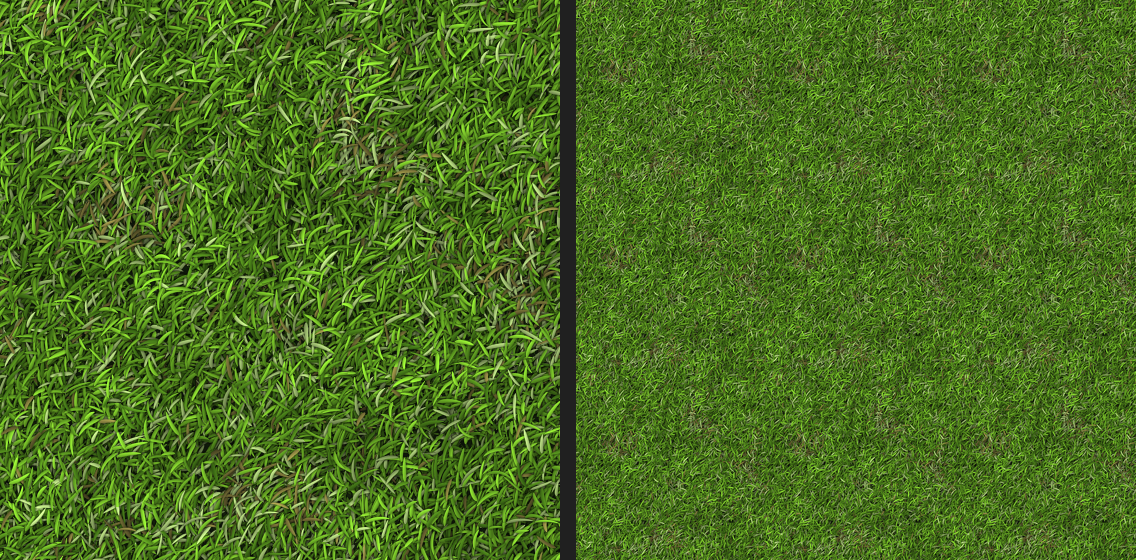
Left: one tile. Right: repeated 3 by 3.
Write a WebGL 2 fragment shader that draws this texture.

```glsl
#version 300 es
precision highp float;
precision highp int;
// Dense turf seen from above: layers of thin curved blades over dark soil.
// Each layer is a wrapping grid with one random blade per cell; upper layers
// are brighter and shade those below. Wrapping gradient noise adds dry patches.

uniform vec2 u_resolution;
out vec4 fragColor;

const int LAYERS = 14;
const float TAU = 6.28318;

const vec3 SOIL_DARK = vec3(0.03, 0.06, 0.03);
const vec3 SOIL_LIGHT = vec3(0.11, 0.16, 0.06);
const vec3 LEAF_DEEP = vec3(0.23, 0.41, 0.08);
const vec3 LEAF_BRIGHT = vec3(0.53, 0.83, 0.18);
const vec3 LEAF_PALE = vec3(0.64, 0.76, 0.45);
const vec3 LEAF_DRY = vec3(0.52, 0.49, 0.24);

// Three random values in 0..1 for an integer cell.
vec3 hash3(ivec3 cell) {
    uvec3 v = uvec3(cell) * 1664525u + 1013904223u;
    v.x += v.y * v.z;
    v.y += v.z * v.x;
    v.z += v.x * v.y;
    v ^= v >> 16u;
    v.x += v.y * v.z;
    v.y += v.z * v.x;
    v.z += v.x * v.y;
    return vec3(v >> 16u) / 65535.0;
}

// Slope of one lattice corner, wrapped to the period.
float cornerSlope(ivec2 cell, vec2 offset, int period, int seed) {
    float angle = TAU * hash3(ivec3(cell % period, seed)).x;
    return dot(vec2(cos(angle), sin(angle)), offset);
}

// Gradient noise, about -0.7..0.7, repeating over the unit square.
float gradientNoise(vec2 uv, int period, int seed) {
    vec2 p = uv * float(period);
    ivec2 c = ivec2(floor(p));
    vec2 f = fract(p);
    vec2 s = f * f * f * (f * (f * 6.0 - 15.0) + 10.0);
    float a = cornerSlope(c, f, period, seed);
    float b = cornerSlope(c + ivec2(1, 0), f - vec2(1, 0), period, seed);
    float d = cornerSlope(c + ivec2(0, 1), f - vec2(0, 1), period, seed);
    float e = cornerSlope(c + ivec2(1, 1), f - vec2(1, 1), period, seed);
    return mix(mix(a, b, s.x), mix(d, e, s.x), s.y);
}

// Blade space: x runs -1..1 from root to tip, y is the distance from the midrib.
vec2 bladeSpace(vec2 p, float angle, float halfLength, float bend) {
    vec2 axis = vec2(cos(angle), sin(angle));
    float along = dot(p, axis) / halfLength;
    float across = dot(p, vec2(-axis.y, axis.x));
    return vec2(along, across - bend * halfLength * (along * along - 0.4));
}

// Width falls to nothing at both ends, more slowly at the root.
float bladeWidth(float along, float halfWidth) {
    float t = clamp(along, -1.0, 1.0);
    return halfWidth * (1.0 - t * t * t * t) * (1.0 - 0.3 * t);
}

// Colour of a blade from its random traits and the local dryness.
vec3 bladeColor(vec3 trait, float dryness) {
    vec3 green = mix(LEAF_DEEP, LEAF_BRIGHT, trait.x);
    float pale = step(trait.y, 0.13 + 0.22 * dryness);
    float dry = step(1.0 - trait.y, 0.03 + 0.22 * dryness);
    vec3 color = mix(green, LEAF_PALE * (0.75 + 0.35 * trait.x), pale);
    return mix(color, LEAF_DRY * (0.6 + 0.5 * trait.x), dry);
}

// Paints one layer of blades, each with a soft shadow, over the given colour.
vec3 paintLayer(vec3 color, vec2 uv, int layer, float lean, float dryness, float soft) {
    int count = 31 + (layer * 5) % 12;
    float size = 1.0 / float(count);
    float depth = float(layer) / float(LAYERS - 1);
    vec2 p = uv + hash3(ivec3(layer, 7, 91)).xy;
    ivec2 home = ivec2(floor(p * float(count)));
    for (int j = -1; j <= 1; j++)
    for (int i = -1; i <= 1; i++) {
        ivec2 cell = home + ivec2(i, j);
        ivec3 id = ivec3((cell + count) % count, layer);
        vec3 place = hash3(id);
        vec3 form = hash3(id + ivec3(0, 0, 100));
        vec3 trait = hash3(id + ivec3(0, 0, 200));
        float angle = lean + (place.z + form.z - 1.0) * 1.7 + TAU * 0.5 * step(0.6, trait.z);
        float halfLength = size * mix(0.42, 0.92, form.x);
        float halfWidth = mix(0.0017, 0.0032, form.y);
        vec2 root = (vec2(cell) + place.xy) * size;
        vec2 b = bladeSpace(p - root, angle, halfLength, (trait.z - 0.5) * 0.5);
        float width = bladeWidth(b.x, halfWidth);
        float inside = 1.0 - smoothstep(0.9, 1.0, abs(b.x));
        float edge = abs(b.y) - width;
        float shadow = inside * (1.0 - smoothstep(0.0, 0.0042, edge));
        float cover = inside * (1.0 - smoothstep(-soft, soft, edge));
        float side = 1.0 + 0.16 * clamp(b.y / halfWidth, -1.0, 1.0);
        float light = mix(0.48, 1.13, depth) * side * (0.95 + 0.13 * b.x);
        color *= 1.0 - 0.28 * shadow;
        color = mix(color, bladeColor(trait, dryness) * light, cover);
    }
    return color;
}

void main() {
    vec2 uv = gl_FragCoord.xy / u_resolution;
    float soft = max(0.0011, 0.75 / min(u_resolution.x, u_resolution.y));

    // Broad variation of dryness, blade direction and light
    float patches = gradientNoise(uv, 4, 301) + 0.6 * gradientNoise(uv, 9, 302);
    float dryness = smoothstep(0.05, 0.6, patches);
    float lean = 1.05 + 0.9 * gradientNoise(uv, 5, 303);
    float shade = 1.0 + 0.25 * gradientNoise(uv, 7, 304);

    // Soil, then blades from the bottom up
    float grain = 0.5 + 0.7 * gradientNoise(uv, 90, 305);
    vec3 color = mix(SOIL_DARK, SOIL_LIGHT, clamp(grain, 0.0, 1.0));
    for (int layer = 0; layer < LAYERS; layer++)
        color = paintLayer(color, uv, layer, lean, dryness, soft);

    fragColor = vec4(clamp(color * shade, 0.0, 1.0), 1.0);
}
```
